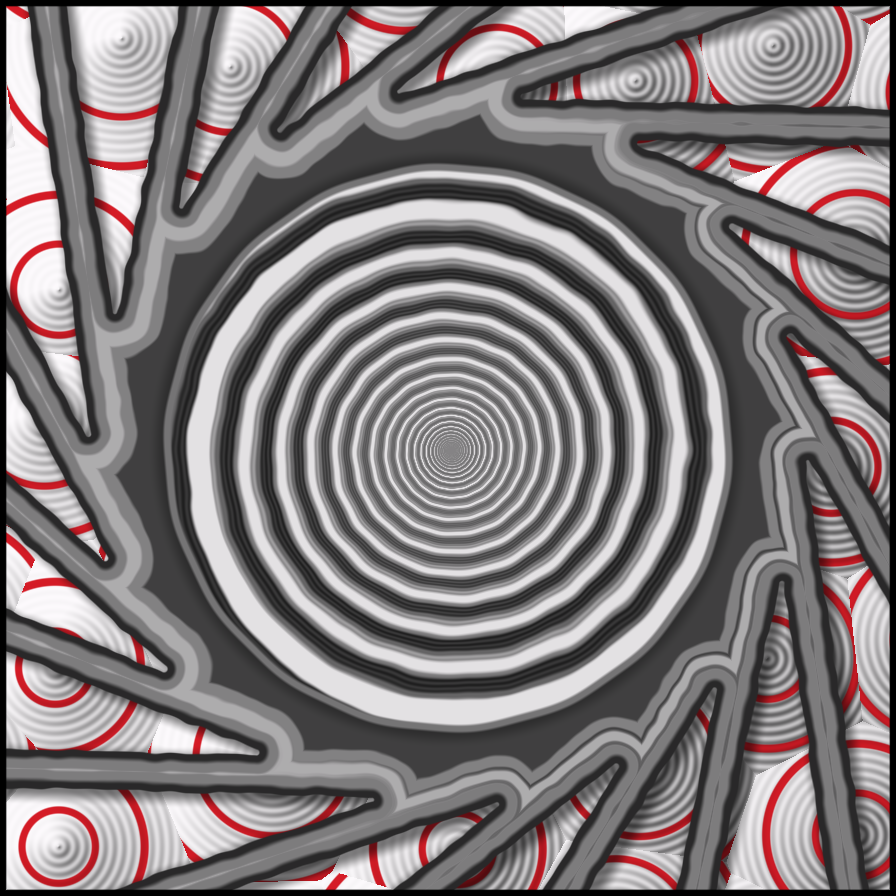
This background is drawn by a Shadertoy shader. Its source:

```glsl
// Draws a ribbed spiral disc inside a pinwheel of grey arms, over red and white ringed circles.

const float TAU = 6.2831853;

vec2 hash22(vec2 p) {
    vec3 q = fract(p.xyx * vec3(0.1031, 0.1030, 0.0973));
    q += dot(q, q.yzx + 33.33);
    return fract((q.xx + q.yz) * q.zy);
}

float noise(vec2 p) {
    vec2 i = floor(p), f = fract(p);
    f = f * f * (3.0 - 2.0 * f);
    return mix(mix(hash22(i).x, hash22(i + vec2(1, 0)).x, f.x),
               mix(hash22(i + vec2(0, 1)).x, hash22(i + vec2(1, 1)).x, f.x), f.y);
}

vec2 polar(float a) { return vec2(cos(a), sin(a)); }

// Soft stripe of a given half width around a centre value
float stripe(float x, float centre, float halfWidth, float soft) {
    return 1.0 - smoothstep(halfWidth - soft, halfWidth + soft, abs(x - centre));
}

// Signed distance to the eighteen round-tipped openings between the arms
float openings(vec2 p) {
    float nearest = 1e3;
    vec2 edge = polar(TAU / 36.0);
    for (int k = 0; k < 18; k++) {
        float a = radians(-1.5 + 20.0 * float(k));
        vec2 axis = polar(a - radians(70.0));
        vec2 q = p - 0.4 * polar(a) - 0.005 * axis;
        q = vec2(dot(q, axis), abs(axis.x * q.y - axis.y * q.x));
        float d = dot(q, edge) < 0.0 ? length(q) : q.y * edge.x - q.x * edge.y;
        nearest = min(nearest, d - 0.006);
    }
    return nearest;
}

// Scattered circles with fine grooves and red hoops, duller towards the right
vec3 ringedCircles(vec2 p, float px) {
    vec2 grid = (p + 0.5) * 5.0, cell = floor(grid), offset = vec2(0);
    float nearest = 1e3, seed = 0.0;
    for (int j = -1; j <= 1; j++)
    for (int i = -1; i <= 1; i++) {
        vec2 id = cell + vec2(i, j), h = hash22(id + 7.0);
        vec2 o = (grid - id - 0.2 - 0.6 * h) / 5.0;
        if (dot(o, o) < nearest) { nearest = dot(o, o); offset = o; seed = h.y; }
    }
    float d = length(offset);
    float facing = dot(offset, vec2(0.7, -0.7)) / max(d, 0.001);
    float groove = 0.5 + 0.5 * cos(d * TAU / 0.0105);
    float depth = 0.55 + 0.3 * facing - 2.5 * d + 0.5 * dot(p, vec2(0.95, -0.25));
    float tone = 1.0 - clamp(depth, 0.04, 0.8) * (0.3 + 0.45 * groove);
    float radius = 0.034 + 0.055 * seed;
    float hoop = max(stripe(d, radius, 0.004, px), stripe(d, radius + 0.055, 0.0045, px));
    return mix(vec3(tone), vec3(0.84, 0.11, 0.15) * (0.6 + 0.4 * tone), hoop);
}

// Grey terraces stepping from the arm edges down to the dark ring
float armTone(float w, vec2 p) {
    float tone = mix(0.16, 0.49, smoothstep(0.003, 0.009, w));
    tone = mix(tone, 0.68, smoothstep(0.016, 0.020, w));
    tone = mix(tone, 0.51, smoothstep(0.032, 0.036, w));
    tone = mix(tone, 0.25, smoothstep(0.046, 0.050, w));
    float shaded = smoothstep(-0.1, 0.3, p.x - 0.4 * p.y);
    float lines = stripe(w, 0.020, 0.002, 0.0015) + stripe(w, 0.034, 0.002, 0.0015);
    return tone - 0.3 * shaded * lines;
}

// Logarithmic spiral of bright ridges, each with a trough on its outer side
float spiralTone(vec2 p) {
    float r = length(p), a = atan(p.y, p.x);
    float wobble = 0.02 * sin(18.0 * a + 40.0 * r) + 0.05 * (noise(p * 45.0) - 0.5);
    float turn = log(max(r, 0.002) / 0.307) / 0.191 - a / TAU + wobble;
    float s = fract(turn + 0.5) - 0.5;
    float f = abs(s);
    float ridge = mix(0.07, 0.13, r / 0.3) + 0.14 * smoothstep(0.262, 0.285, r);
    float trough = mix(0.43, 0.17, smoothstep(0.04, 0.22, r));
    float slope = s > 0.0 ? smoothstep(0.16, 0.32, s) : smoothstep(-0.2, -0.5, s);
    float tone = mix(0.6, trough, slope);
    tone += 0.05 * cos(f * 50.0) * smoothstep(0.03, 0.15, r);
    tone = mix(0.89, tone, smoothstep(ridge - 0.03, ridge + 0.07, f));
    return mix(0.52, tone, smoothstep(0.002, 0.03, r));
}

void mainImage(out vec4 fragColor, in vec2 fragCoord) {
    float px = 1.0 / iResolution.y;
    vec2 p = (fragCoord - 0.5 * iResolution.xy) * px;
    float r = length(p);

    // Circles, shadowed below and to the right of the arms
    float w = openings(p) + 0.004 * (noise(p * 55.0) - 0.5);
    float shadowSide = openings(p + vec2(-0.010, 0.010));
    vec3 color = ringedCircles(p, px);
    color *= 1.0 - 0.5 * smoothstep(-0.012, 0.006, max(w, shadowSide));

    // Arms and the scalloped ring
    color = mix(color, vec3(armTone(w, p)), smoothstep(-0.003 - px, -0.003 + px, w));

    // Disc with a dark rim and a soft shadow
    color *= 1.0 - 0.3 * (1.0 - smoothstep(0.315, 0.335, r));
    float rim = r + 0.001 * sin(18.0 * atan(p.y, p.x));
    float discTone = spiralTone(p - vec2(0.004, -0.003));
    discTone = mix(discTone, 0.46, smoothstep(0.307, 0.311, rim));
    color = mix(vec3(discTone), color, smoothstep(0.315, 0.319, rim));

    // Black frame
    vec2 border = 0.5 * iResolution.xy * px - abs(p);
    color *= smoothstep(0.007 - px, 0.007 + px, min(border.x, border.y));
    fragColor = vec4(clamp(color * vec3(1.0, 0.99, 1.0), 0.0, 1.0), 1.0);
}
```
